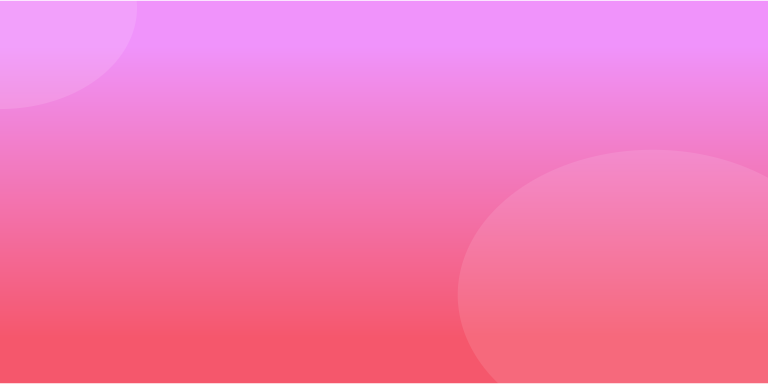
A Shadertoy shader for this background:

```glsl
const vec3 ORCHID = vec3(0.941, 0.576, 0.984);
const vec3 CORAL = vec3(0.961, 0.341, 0.424);
const vec3 WHITE = vec3(1.0);

// Vertical blend with flat ends
vec3 verticalGradient(float y, float low, float high, vec3 bottom, vec3 top) {
    return mix(bottom, top, clamp((y - low) / (high - low), 0.0, 1.0));
}

// Antialiased coverage of an axis-aligned ellipse
float ellipseMask(vec2 p, vec2 center, vec2 radii, vec2 pixel) {
    vec2 q = (p - center) / radii;
    float len = max(length(q), 1e-4);
    float pixelSpan = length(q / len * pixel / radii);
    return clamp(0.5 - (len - 1.0) / pixelSpan, 0.0, 1.0);
}

// Thin border along the top and bottom
float borderMask(float y, float thickness, float pixel) {
    float edgeDistance = min(y, 1.0 - y);
    return clamp(0.5 + (thickness - edgeDistance) / pixel, 0.0, 1.0);
}

void mainImage(out vec4 fragColor, in vec2 fragCoord) {
    vec2 pixel = 1.0 / iResolution.xy;
    vec2 uv = fragCoord * pixel;

    vec3 color = verticalGradient(uv.y, 0.12, 0.88, CORAL, ORCHID);

    // Translucent ellipses
    float cornerEllipse = ellipseMask(uv, vec2(0.0, 0.980), vec2(0.1784, 0.264), pixel);
    float largeEllipse = ellipseMask(uv, vec2(0.850, 0.232), vec2(0.254, 0.378), pixel);
    color = mix(color, WHITE, 0.12 * cornerEllipse);
    color = mix(color, WHITE, 0.105 * largeEllipse);

    // Pale rim
    color = mix(color, WHITE, borderMask(uv.y, 0.00195, pixel.y));

    fragColor = vec4(color, 1.0);
}
```
